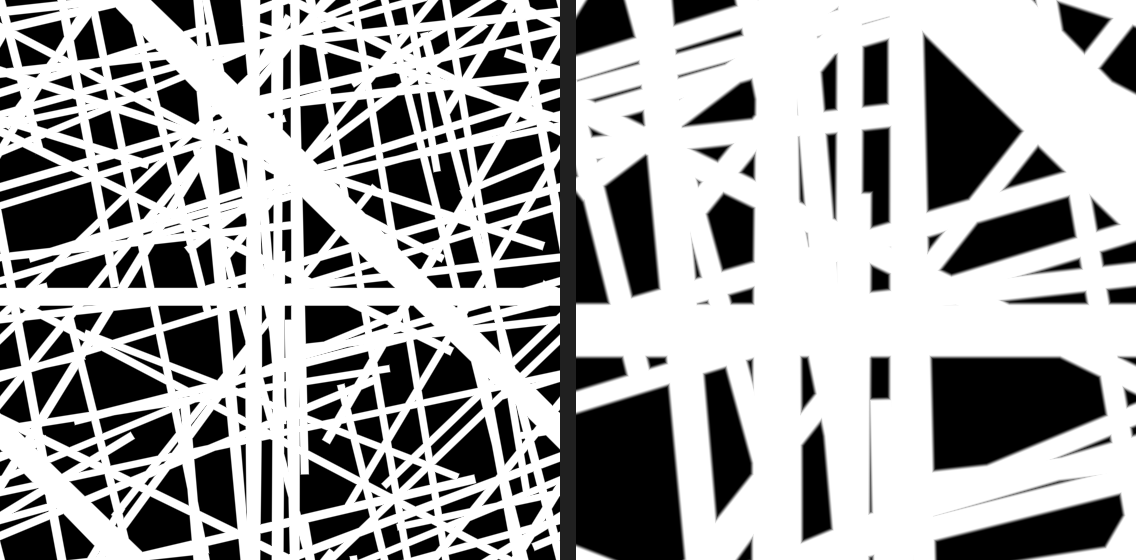
Left, the full canvas; right, a detail of the centre.
A WebGL 1 fragment shader for this pattern:

```glsl
precision highp float;
// Seamless tangle of straight white strokes on black, crossed by three broad bands.
// Strokes come in families of similar direction; each is a butt-ended segment
// drawn on a torus by shearing space along it and wrapping the offset across it.

uniform vec2 u_resolution;

const vec3 GROUND = vec3(0.0);
const vec3 STROKE = vec3(1.0);
const float EDGE_SOFTNESS = 0.0015;     // half width of the smoothed edge
const vec2 STROKE_WIDTH = vec2(0.0125, 0.0170);
const vec2 STROKE_REACH = vec2(0.30, 1.05); // half length, thinnest to longest
const float JITTER = 1.7;               // scatter of strokes, in spacings
const int MAX_STROKES = 20;

// Bands that close on themselves: position and half width
const float LEVEL_BAND_Y = 0.470;
const float LEVEL_BAND_HALF = 0.0160;
const float UPRIGHT_BAND_X = 0.453;
const float UPRIGHT_BAND_HALF = 0.0130;
const float DIAGONAL_BAND_SUM = 0.230;  // x + y along the diagonal
const float DIAGONAL_BAND_HALF = 0.0270;
const float BAND_SWELL = 0.0040;

const float TAU = 6.2831853;

// Signed offset to the nearest whole number
float wrap(float x) {
  return x - floor(x + 0.5);
}

vec4 hash4(float index, float seed) {
  vec4 k = vec4(12.99, 78.23, 39.35, 93.99);
  return fract(sin(index * k + seed * k.wxyz + k.zwxy) * 4375.85);
}

// Distance to one stroke through centre, over the three turns it may span
float strokeDistance(vec2 p, vec2 centre, float angle, float reach, float halfWidth) {
  vec2 dir = vec2(cos(angle), sin(angle));
  float slope = dir.y / dir.x;
  vec2 q = p - centre;
  float best = 1.0;
  for (int turn = -1; turn <= 1; turn++) {
    float x = wrap(q.x) + float(turn);
    float offset = wrap(q.y - slope * x);
    float along = x / dir.x + offset * dir.y;
    float across = abs(offset) * dir.x;
    best = min(best, max(across - halfWidth, abs(along) - reach));
  }
  return best;
}

// Distance to a family of strokes; angles in degrees from the first axis,
// spread is the range of their positions on the second axis around middle
float familyDistance(vec2 p, int count, vec2 angles, float middle, float spread, float seed) {
  float best = 1.0;
  for (int i = 0; i < MAX_STROKES; i++) {
    if (i >= count) break;
    vec4 h = hash4(float(i) + 1.0, seed);
    float place = (float(i) + JITTER * h.x) / float(count) - 0.5;
    vec2 centre = vec2(h.y, middle + spread * place);
    float angle = radians(mix(angles.x, angles.y, h.z));
    float reach = mix(STROKE_REACH.x, STROKE_REACH.y, h.w);
    float width = mix(STROKE_WIDTH.x, STROKE_WIDTH.y, fract(h.x * 7.0 + h.z));
    best = min(best, strokeDistance(p, centre, angle, reach, 0.5 * width));
  }
  return best;
}

// Distance to the broad bands, which swell gently along their length
float bandDistance(vec2 p) {
  float level = abs(wrap(p.y - LEVEL_BAND_Y)) - LEVEL_BAND_HALF;
  float upright = abs(wrap(p.x - UPRIGHT_BAND_X)) - UPRIGHT_BAND_HALF
                + 0.5 * BAND_SWELL * cos(TAU * (p.y - 0.85));
  float diagonal = abs(wrap(p.x + p.y - DIAGONAL_BAND_SUM)) * sqrt(0.5)
                 - DIAGONAL_BAND_HALF - BAND_SWELL * cos(TAU * (p.x - 0.48));
  return min(level, min(upright, diagonal));
}

void main() {
  vec2 p = gl_FragCoord.xy / u_resolution;

  float d = bandDistance(p);
  // Shallow rising, steeper rising and falling strokes
  d = min(d, familyDistance(p, 15, vec2(6.0, 23.0), 0.5, 1.0, 1.0));
  d = min(d, familyDistance(p, 9, vec2(30.0, 63.0), 0.5, 1.0, 2.0));
  d = min(d, familyDistance(p, 5, vec2(-28.0, -15.0), 0.5, 1.0, 3.0));
  // Steep leaning strokes, and near uprights gathered by the upright band
  d = min(d, familyDistance(p.yx, 8, vec2(-18.0, -8.0), 0.5, 1.0, 4.0));
  d = min(d, familyDistance(p.yx, 5, vec2(-6.0, 4.0), UPRIGHT_BAND_X, 0.22, 5.0));

  float soft = max(EDGE_SOFTNESS, 0.75 / min(u_resolution.x, u_resolution.y));
  float ink = 1.0 - smoothstep(-soft, soft, d);
  gl_FragColor = vec4(mix(GROUND, STROKE, ink), 1.0);
}
```
